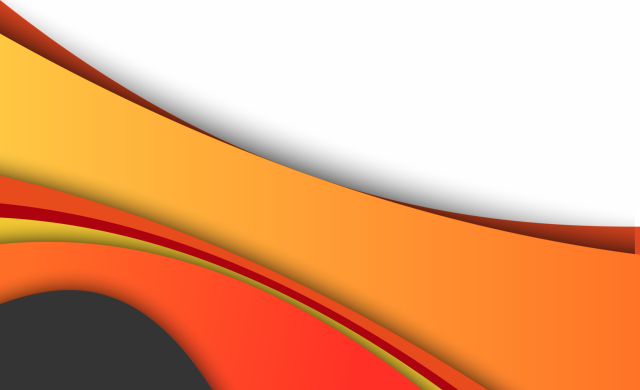
This background is drawn by a Shadertoy shader. Its source:

```glsl
// Draws layered warm-coloured curved bands with soft shadows on a white backdrop.

const vec3 PAPER = vec3(0.996);
const vec3 RUST = vec3(0.88, 0.28, 0.13);
const vec3 AMBER = vec3(1.0, 0.78, 0.26);
const vec3 ORANGE = vec3(1.0, 0.45, 0.15);
const vec3 VERMILION = vec3(0.91, 0.30, 0.11);
const vec3 CRIMSON = vec3(0.68, 0.01, 0.06);
const vec3 GOLD = vec3(0.94, 0.78, 0.20);
const vec3 CORAL = vec3(1.0, 0.43, 0.15);
const vec3 SCARLET = vec3(1.0, 0.19, 0.15);
const vec3 CHARCOAL = vec3(0.205);

// Approximate signed distance above a curve of given height and slope
float aboveCurve(float y, float height, float slope) {
    return (y - height) / sqrt(1.0 + slope * slope);
}

// Signed distance above the cubic k.x + k.y x + k.z x^2 + k.w x^3
float aboveCubic(vec2 p, vec4 k) {
    float height = k.x + p.x * (k.y + p.x * (k.z + p.x * k.w));
    float slope = k.y + p.x * (2.0 * k.z + 3.0 * k.w * p.x);
    return aboveCurve(p.y, height, slope);
}

// Signed distance above the sweep that flattens towards the right side
float aboveSweep(vec2 p) {
    float rest = max(1.0 - p.x, 0.0);
    float height = 0.2552 + 0.3542 * pow(rest, 2.25);
    return aboveCurve(p.y, height, -0.797 * pow(rest, 1.25));
}

// Darkens the colour just above an edge, fading out over the given width
vec3 castShadow(vec3 color, float dist, float width, float strength) {
    float fade = 1.0 - clamp(dist / width, 0.0, 1.0);
    return color * (1.0 - strength * fade * fade);
}

// Fills the area below an edge with a smooth border
vec3 fillBelow(vec3 color, vec3 fill, float dist, float pixel) {
    return mix(fill, color, smoothstep(-0.75 * pixel, 0.75 * pixel, dist));
}

void mainImage(out vec4 fragColor, in vec2 fragCoord) {
    float pixel = 1.0 / iResolution.x;
    vec2 p = fragCoord * pixel;

    // Backdrop and rust sweep
    vec3 color = fillBelow(PAPER, RUST, aboveSweep(p), pixel);

    // Wide amber band; its shadow stops short of the right side
    float edge = aboveCubic(p, vec4(0.557, -0.5625, 0.2168, 0.0));
    float shadowEnd = 1.0 - smoothstep(0.991, 0.993, p.x);
    color = castShadow(color, edge, 0.068, 0.54 * shadowEnd);
    color = fillBelow(color, mix(AMBER, ORANGE, p.x), edge, pixel);

    // Vermilion and crimson ribbons
    edge = aboveCubic(p, vec4(0.3346, -0.235, -0.2677, 0.0));
    color = castShadow(color, edge, 0.042, 0.45);
    color = fillBelow(color, VERMILION, edge, pixel);
    edge = aboveCubic(p, vec4(0.2917, -0.0986, -0.431, 0.0));
    color = fillBelow(color, CRIMSON, edge, pixel);

    // Gold ribbon, shaded by the coral hill below it
    edge = aboveCubic(p, vec4(0.2695, -0.0534, -0.487, 0.0));
    color = fillBelow(color, GOLD, edge, pixel);
    float hill = aboveCubic(p, vec4(0.2279, 0.1003, -0.677, 0.0));
    float goldShade = 0.45 * (1.0 - smoothstep(-pixel, pixel, edge));
    color = castShadow(color, hill, 0.036, goldShade);
    float warmth = clamp((p.x - 0.2 * p.y) / 0.55, 0.0, 1.0);
    color = fillBelow(color, mix(CORAL, SCARLET, warmth), hill, pixel);

    // Charcoal mound
    edge = aboveCubic(p, vec4(0.1341, 0.3658, -1.091, -3.716));
    color = castShadow(color, edge, 0.038, 0.42);
    color = fillBelow(color, CHARCOAL, edge, pixel);

    fragColor = vec4(color, 1.0);
}
```
